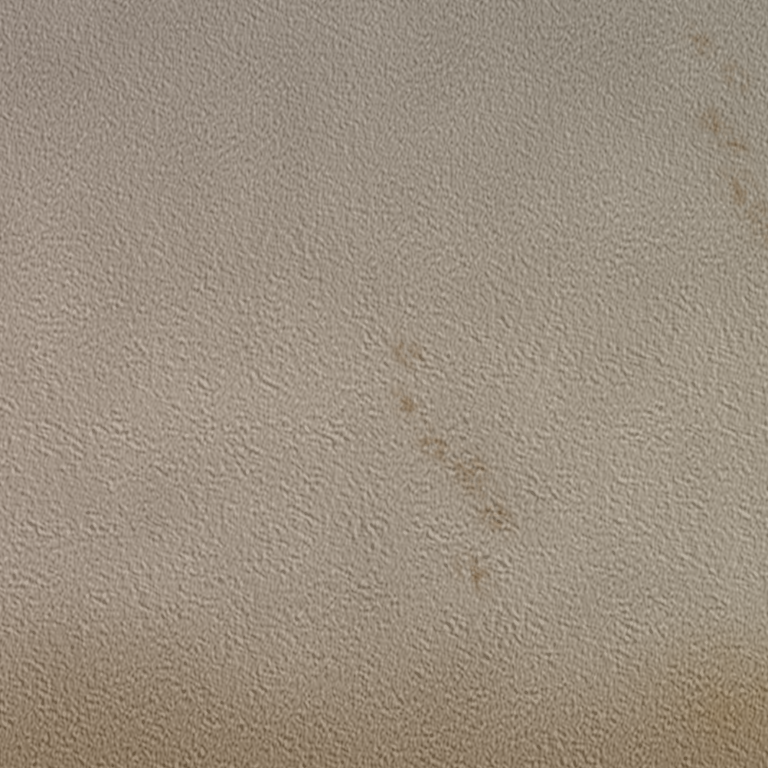
Write a WebGL 1 fragment shader that draws this texture.

```glsl
precision highp float;
// Weathered plaster wall: a grey-beige wash that turns ochre at the foot,
// fine embossed grain in short slanted ridges with crisp grit between,
// soft cloudy patches and two broken trails of rusty stains.

uniform vec2 u_resolution;

vec2 hash22(vec2 p) {
  vec3 q = fract(vec3(p.xyx) * vec3(0.1031, 0.1030, 0.0973));
  q += dot(q, q.yzx + 33.33);
  return fract((q.xx + q.yz) * q.zy);
}

float cornerSlope(vec2 cell, vec2 corner, vec2 f) {
  float angle = 6.2832 * hash22(cell + corner).x;
  return dot(vec2(cos(angle), sin(angle)), f - corner);
}

// Gradient noise, roughly -0.7 to 0.7
float noise(vec2 p) {
  vec2 cell = floor(p);
  vec2 f = p - cell;
  vec2 w = f * f * f * (f * (f * 6.0 - 15.0) + 10.0);
  float low = mix(cornerSlope(cell, vec2(0.0, 0.0), f), cornerSlope(cell, vec2(1.0, 0.0), f), w.x);
  float high = mix(cornerSlope(cell, vec2(0.0, 1.0), f), cornerSlope(cell, vec2(1.0, 1.0), f), w.x);
  return mix(low, high, w.y);
}

float clouds(vec2 p) {
  float sum = 0.0;
  float weight = 0.6;
  for (int i = 0; i < 4; i++) {
    sum += weight * noise(p);
    p = mat2(1.6, 1.2, -1.2, 1.6) * p + 17.3;
    weight *= 0.5;
  }
  return sum;
}

// Height difference across each bump, as if lit from one side
float emboss(vec2 p, vec2 light) {
  return noise(p + light) - noise(p - light);
}

float grain(vec2 uv) {
  // Axes along and across the ridges, which fall to the right
  vec2 warped = uv + 0.002 * vec2(noise(uv * 55.0), noise(uv * 55.0 + 70.0));
  vec2 slanted = mat2(0.87, 0.5, -0.5, 0.87) * warped;
  float turn = 1.5 + 0.8 * noise(uv * 8.0 + 40.0);
  vec2 light = 0.36 * vec2(cos(turn), sin(turn));
  float ridges = emboss(slanted * vec2(98.0, 172.0) + 11.0, light);
  float grit = emboss(warped * vec2(235.0, 165.0) + 300.0, light.yx);
  float upper = smoothstep(0.45, 0.85, uv.y);
  float lower = smoothstep(0.3, 0.05, uv.y);
  float patches = smoothstep(-0.3, 0.35, clouds(uv * 24.0 + 90.0));
  float ridgeWeight = mix(0.5 + 0.7 * patches, 0.5, upper);
  float gritWeight = 0.6 + 0.1 * upper + 0.2 * lower;
  float relief = ridges * ridgeWeight + grit * gritWeight;
  // Gently sharpen the strong bumps
  return relief * (0.8 + 0.4 * abs(relief));
}

// Rusty spots strung along a line, with ragged edges
float stainTrail(vec2 uv, vec2 start, vec2 stride, float seed) {
  float stain = 0.0;
  for (int i = 0; i < 6; i++) {
    float n = float(i);
    vec2 jitter = hash22(vec2(n * 7.0 + seed, seed * 3.0)) - 0.5;
    vec2 d = uv - start - stride * n - jitter * vec2(0.06, 0.03);
    d.y += 0.45 * d.x;
    float size = 0.013 + 0.013 * hash22(vec2(seed, n)).y;
    stain += exp(-dot(d, d) / (size * size));
  }
  float ragged = smoothstep(-0.3, 0.3, clouds(uv * 65.0 + seed));
  return clamp(stain, 0.0, 1.0) * ragged;
}

void main() {
  vec2 uv = gl_FragCoord.xy / u_resolution.y;
  float drift = clouds(uv * 3.0 + 5.0);

  // Vertical wash from shaded top to pale middle
  vec3 shadedTop = vec3(0.587, 0.550, 0.505);
  vec3 paleMiddle = vec3(0.632, 0.584, 0.525);
  vec3 color = mix(paleMiddle, shadedTop, smoothstep(0.45, 1.05, uv.y + 0.1 * drift));

  // Pinkish left, greenish right, cloudy patches
  color += vec3(0.006, -0.003, 0.003) * (0.5 - uv.x) * 2.0;
  color += 0.028 * drift + 0.03 * clouds(uv * vec2(9.0, 7.0) + 60.0);

  // Ochre damp at the foot and in the lower right corner
  float foot = smoothstep(0.28, -0.06, uv.y + 0.07 * drift + 0.04 * (uv.x - 0.5));
  color = mix(color, vec3(0.535, 0.457, 0.360), foot * 0.85);
  vec2 corner = (uv - vec2(0.98, 0.08)) / vec2(0.13, 0.09);
  float damp = exp(-dot(corner, corner)) * (0.7 + 0.6 * clouds(uv * 22.0));
  color = mix(color, vec3(0.53, 0.43, 0.28), clamp(damp, 0.0, 1.0) * 0.5);

  // Rusty stains
  float rust = stainTrail(uv, vec2(0.515, 0.535), vec2(0.025, -0.055), 3.0);
  rust += 0.75 * stainTrail(uv, vec2(0.925, 0.95), vec2(0.012, -0.05), 8.0);
  color = mix(color, vec3(0.47, 0.36, 0.23), clamp(rust, 0.0, 1.0) * 0.6);

  // Embossed grain, with deeper shadows than highlights
  float relief = clamp(grain(uv), -0.9, 0.8);
  color += relief * vec3(0.136, 0.138, 0.140) * (relief < 0.0 ? 1.08 : 0.95);

  gl_FragColor = vec4(color, 1.0);
}
```
